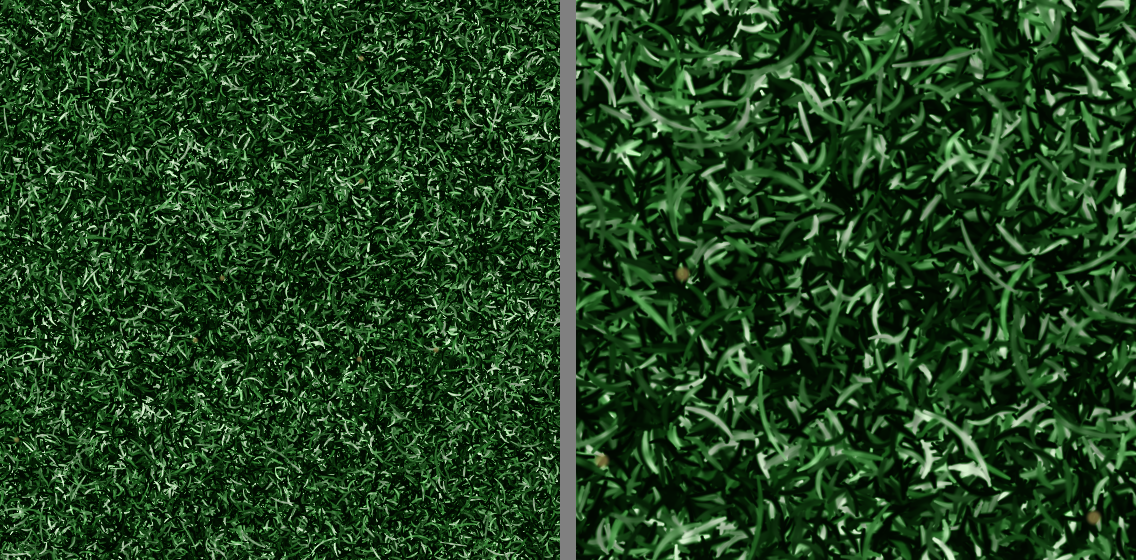
Left: the whole. Right: its middle third, enlarged.
A WebGL 1 fragment shader for this texture:

```glsl
precision highp float;

// Dense lawn seen from above: layers of short, curved, tapering grass blades
// are scattered on rotated jittered grids and painted from back to front.
// Each blade carries lightness and paleness, turned into colour at the end.

uniform vec2 u_resolution;

const int LAYERS = 10;
const float BLADE_CELL = 0.016;
const float STRAND_CELL = 0.035;
const float BLADE_WIDTH = 0.0027;
const float SOIL_LIGHT = 0.06;
const vec3 DRY_TAN = vec3(0.62, 0.55, 0.30);

vec3 hash3(vec2 p) {
  vec3 q = fract(vec3(p.xyx) * vec3(0.1031, 0.1030, 0.0973));
  q += dot(q, q.yxz + 33.33);
  return fract((q.xxy + q.yzz) * q.zyx);
}

vec2 rotate(vec2 p, float angle) {
  float c = cos(angle), s = sin(angle);
  return vec2(c * p.x - s * p.y, s * p.x + c * p.y);
}

float cornerSlope(vec2 corner, vec2 offset) {
  return dot(hash3(corner + 71.0).xy * 2.0 - 1.0, offset);
}

// Gradient noise, roughly -0.7 to 0.7
float gradientNoise(vec2 p) {
  vec2 i = floor(p), f = fract(p);
  vec2 u = f * f * f * (f * (f * 6.0 - 15.0) + 10.0);
  vec2 e = vec2(1.0, 0.0);
  float low = mix(cornerSlope(i, f), cornerSlope(i + e, f - e), u.x);
  float high = mix(cornerSlope(i + e.yx, f - e.yx),
                   cornerSlope(i + 1.0, f - 1.0), u.x);
  return mix(low, high, u.y);
}

// Coverage of a curved blade centred on the origin, lying along x
float bladeMask(vec2 p, float halfLength, float bend, float width, float pixel) {
  float along = clamp(p.x / halfLength, -1.0, 1.0);
  float curve = bend * halfLength * (along * along - 0.4);
  float d = length(vec2(max(abs(p.x) - halfLength, 0.0), p.y - curve));
  float taper = width * (1.0 - 0.45 * along * along);
  float soft = max(0.5 * taper, 0.5 * pixel);
  return 1.0 - smoothstep(taper * 0.7 - soft, taper * 0.7 + soft, d);
}

// Paints one layer over grass = (lightness, paleness).
// lightRange and falloff shape the spread of lightness, density thins the layer.
vec2 paintLayer(vec2 grass, vec2 uv, float seed, float cellSize, float density,
                vec2 lightRange, float falloff, float pixel) {
  vec2 p = rotate(uv, seed * 1.37) / cellSize + seed * vec2(0.37, 0.71);
  vec2 home = floor(p);
  for (int y = -1; y <= 1; y++) {
    for (int x = -1; x <= 1; x++) {
      vec2 cell = home + vec2(float(x), float(y));
      vec3 place = hash3(cell + seed * 37.0 + 200.0);
      vec3 shape = hash3(cell + seed * 53.0 + 611.0);
      vec3 look = hash3(cell + seed * 29.0 + 947.0);
      vec2 local = rotate(p - cell - place.xy, place.z * 6.2832) * cellSize;
      float halfLength = cellSize * mix(0.45, 0.85, shape.x);
      float width = BLADE_WIDTH * mix(0.8, 1.2, shape.z);
      float mask = bladeMask(local, halfLength, shape.y * 0.8 - 0.4, width, pixel);
      float light = mix(lightRange.x, lightRange.y, pow(look.x, falloff));
      grass = mix(grass, vec2(light, look.y), mask * step(look.z, density));
    }
  }
  return grass;
}

// Deep shade to fresh or pale green
vec3 grassColour(float light, float pale) {
  float side = min(light * light * mix(0.8, 1.5, pale) + 0.004, light * 0.88);
  return vec3(side, light, side * 0.96);
}

// Rare small dry specks
float dryFleck(vec2 uv, float pixel) {
  vec2 p = uv * 7.0;
  vec3 h = hash3(floor(p) + 19.0);
  vec2 offset = (fract(p) - mix(vec2(0.2), vec2(0.8), h.xy)) / 7.0;
  float spot = 1.0 - smoothstep(0.002, 0.005 + pixel, length(offset));
  return spot * step(0.88, h.z);
}

void main() {
  float pixel = 1.0 / u_resolution.y;
  vec2 uv = gl_FragCoord.xy * pixel;

  // Short blades, back to front
  vec2 grass = vec2(SOIL_LIGHT, 0.3);
  for (int i = 0; i < LAYERS; i++) {
    grass = paintLayer(grass, uv, float(i) + 1.0, BLADE_CELL, 1.0,
                       vec2(0.035, 0.86), 2.6, pixel);
  }
  // Sparse long strands on top
  grass = paintLayer(grass, uv, 17.0, STRAND_CELL, 0.25,
                     vec2(0.30, 0.72), 1.3, pixel);

  // Broad patches, tufts and fine broken glints
  float shade = 1.0 + 0.25 * gradientNoise(uv * 5.0)
                    + 0.35 * gradientNoise(uv * 17.0 + 40.0)
                    + 0.55 * gradientNoise(uv * 130.0 + 90.0);
  vec3 colour = grassColour(clamp(grass.x * shade, 0.02, 0.95), grass.y);
  colour = mix(colour, DRY_TAN, 0.7 * dryFleck(uv, pixel));
  gl_FragColor = vec4(colour, 1.0);
}
```
